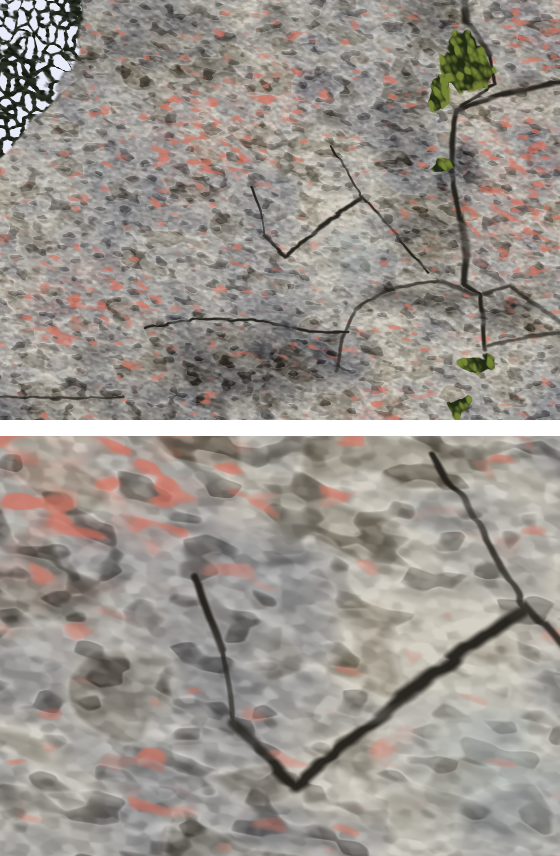
Top: the whole. Bottom: its middle third, enlarged.
Give the GLSL for this texture, as a Shadertoy shader.

```glsl
const vec3 LIGHT_ROCK = vec3(0.775, 0.765, 0.74);
const vec3 DARK_ROCK = vec3(0.30, 0.285, 0.265);
const vec3 CRACK_COLOR = vec3(0.13, 0.12, 0.10);
const vec3 PINK_STAIN = vec3(0.79, 0.66, 0.63);
const vec3 RED_FLECK = vec3(0.84, 0.45, 0.38);
const vec3 PALE_PATCH = vec3(0.72, 0.76, 0.75);
const vec3 LEAF_DARK = vec3(0.13, 0.17, 0.08);
const vec3 LEAF_LIGHT = vec3(0.46, 0.52, 0.21);
const vec3 SKY = vec3(0.91, 0.92, 0.98);
const vec3 TWIG = vec3(0.15, 0.17, 0.13);
const vec2 GRAIN_SCALE = vec2(48.0, 88.0);
const float GRAIN_TILT = 0.14;
const float BASE_TONE = 0.84;

// Joints: xy position, z half width; zero width starts a new stroke
const vec3 JOINTS[14] = vec3[](
    vec3(1.102, 1.01, 0.0), vec3(1.11, 0.95, 0.009), vec3(1.165, 0.87, 0.006),
    vec3(1.18, 0.80, 0.004), vec3(1.085, 0.74, 0.004), vec3(1.073, 0.59, 0.006),
    vec3(1.097, 0.48, 0.006), vec3(1.11, 0.39, 0.009), vec3(1.104, 0.326, 0.008),
    vec3(1.146, 0.297, 0.005), vec3(1.153, 0.167, 0.005),
    vec3(1.085, 0.74, 0.0), vec3(1.198, 0.775, 0.006), vec3(1.34, 0.806, 0.007));
const vec3 FLAKE[14] = vec3[](
    vec3(0.599, 0.557, 0.0), vec3(0.62, 0.497, 0.003), vec3(0.628, 0.441, 0.002),
    vec3(0.68, 0.389, 0.004), vec3(0.764, 0.458, 0.0045), vec3(0.86, 0.531, 0.005),
    vec3(0.79, 0.653, 0.0025), vec3(0.86, 0.535, 0.0), vec3(1.02, 0.35, 0.003),
    vec3(0.347, 0.219, 0.0), vec3(0.47, 0.241, 0.003), vec3(0.625, 0.236, 0.003),
    vec3(0.738, 0.21, 0.003), vec3(0.83, 0.21, 0.003));
const vec3 LEDGES[14] = vec3[](
    vec3(0.80, 0.115, 0.0), vec3(0.816, 0.193, 0.004), vec3(0.845, 0.262, 0.004),
    vec3(0.92, 0.311, 0.004), vec3(1.042, 0.332, 0.004), vec3(1.137, 0.297, 0.005),
    vec3(1.215, 0.32, 0.005), vec3(1.293, 0.262, 0.005), vec3(1.34, 0.227, 0.005),
    vec3(1.155, 0.175, 0.0), vec3(1.25, 0.196, 0.004), vec3(1.34, 0.21, 0.005),
    vec3(0.0, 0.054, 0.0), vec3(0.295, 0.053, 0.003));

// Soft ellipses: xy centre, zw radii
const vec4 DEEP_SHADE[6] = vec4[](
    vec4(1.03, 0.97, 0.08, 0.07), vec4(1.03, 0.45, 0.09, 0.11), vec4(0.58, 0.13, 0.24, 0.10),
    vec4(1.09, 0.61, 0.04, 0.04), vec4(0.99, 0.29, 0.13, 0.035), vec4(1.22, 0.25, 0.07, 0.06));
const vec4 SOFT_SHADE[6] = vec4[](
    vec4(0.38, 0.89, 0.20, 0.11), vec4(0.665, 0.94, 0.03, 0.07), vec4(0.96, 0.70, 0.06, 0.14),
    vec4(0.17, 0.02, 0.24, 0.07), vec4(1.29, 0.79, 0.09, 0.03), vec4(0.22, 0.15, 0.05, 0.04));
const vec4 STAINS[6] = vec4[](
    vec4(0.47, 0.66, 0.15, 0.14), vec4(1.23, 0.53, 0.13, 0.22), vec4(0.90, 0.04, 0.10, 0.07),
    vec4(0.19, 0.27, 0.15, 0.12), vec4(0.67, 0.78, 0.09, 0.07), vec4(1.27, 0.95, 0.09, 0.08));
const vec4 PLANTS[6] = vec4[](
    vec4(1.10, 0.86, 0.055, 0.06), vec4(1.135, 0.82, 0.045, 0.04), vec4(1.05, 0.77, 0.03, 0.04),
    vec4(1.145, 0.13, 0.048, 0.024), vec4(1.095, 0.035, 0.03, 0.035), vec4(1.04, 0.60, 0.028, 0.018));

vec3 hash3(vec2 p) {
    return fract(sin(vec3(dot(p, vec2(127.1, 311.7)), dot(p, vec2(269.5, 183.3)),
                          dot(p, vec2(419.2, 371.9)))) * 43758.55);
}

// x: blended cell value, y and z: nearest and second distances
vec3 cells(vec2 p) {
    vec2 base = floor(p);
    float sum = 0.0, weights = 0.0, near = 9.0, next = 9.0;
    for (int k = 0; k < 9; k++) {
        vec2 cell = base + vec2(k % 3 - 1, k / 3 - 1);
        vec3 h = hash3(cell);
        float d = length(cell + h.xy - p);
        float w = exp(-6.0 * d * d);
        sum += w * h.z;
        weights += w;
        next = min(next, max(near, d));
        near = min(near, d);
    }
    return vec3(sum / weights, near, next);
}

float strokes(vec2 p, vec3 path[14]) {
    float ink = 0.0;
    for (int i = 1; i < 14; i++) {
        float w = path[i].z;
        if (w == 0.0) continue;
        vec2 a = p - path[i - 1].xy, b = path[i].xy - path[i - 1].xy;
        float d = length(a - b * clamp(dot(a, b) / dot(b, b), 0.0, 1.0));
        ink = max(ink, 1.0 - smoothstep(w * 0.35, w * 1.6, d));
    }
    return ink;
}

float blobs(vec2 p, vec4 spots[6]) {
    float sum = 0.0;
    for (int i = 0; i < 6; i++) {
        vec2 d = (p - spots[i].xy) / spots[i].zw;
        sum += exp(-dot(d, d) * dot(d, d));
    }
    return min(sum, 1.0);
}

void mainImage(out vec4 fragColor, in vec2 fragCoord) {
    vec2 p = fragCoord / iResolution.y;
    vec2 g = vec2(p.x, p.y + GRAIN_TILT * p.x);

    // Noise layers, from broad mottling to fine grit
    float broad = cells(g * vec2(7.0, 9.0)).x - 0.5;
    float mottle = cells(g * vec2(20.0, 30.0) + 17.0).x - 0.5;
    float grain = cells(g * GRAIN_SCALE + 5.0).x;
    float above = cells((g + vec2(-0.002, 0.006)) * GRAIN_SCALE + 5.0).x;
    float grit = cells(g * vec2(105.0, 165.0) + 41.0).x - 0.5;
    float fleck = cells(g * vec2(42.0, 92.0) + 83.0).x;
    vec2 q = p + 0.035 * vec2(broad, mottle);
    vec2 crackPos = p + 0.006 * vec2(mottle, grain - 0.5);

    // Rock tone: shading, relief and small dark pits
    float deep = blobs(q, DEEP_SHADE);
    float tone = BASE_TONE + 0.28 * broad + 0.42 * mottle + 0.36 * grit;
    tone += 0.32 * (grain - above) - 0.48 * smoothstep(0.64, 0.88, grain);
    tone -= 0.38 * smoothstep(0.12, 0.34, mottle);
    tone -= 0.44 * deep + 0.26 * blobs(q, SOFT_SHADE);
    vec3 color = mix(DARK_ROCK, LIGHT_ROCK, clamp(tone, -0.3, 1.1));
    color += vec3(0.012, 0.004, -0.016) * (mottle + broad) * 2.0;

    // Pink stains and red flecks
    float stain = blobs(q, STAINS);
    color *= mix(vec3(1.0), PINK_STAIN / LIGHT_ROCK, 0.55 * stain * smoothstep(0.25, 0.65, fleck));
    float limit = mix(0.80, 0.66, stain);
    color = mix(color, RED_FLECK, 0.68 * smoothstep(limit, limit + 0.20, fleck));
    vec2 patchPos = (q - vec2(0.84, 0.40)) / 0.055;
    color = mix(color, PALE_PATCH, 0.5 * exp(-dot(patchPos, patchPos)));

    // Cracks and ledges
    float crack = max(strokes(crackPos, JOINTS), strokes(crackPos, FLAKE));
    crack = max(crack, 0.75 * strokes(crackPos, LEDGES));
    color = mix(color, CRACK_COLOR, crack * clamp(0.95 + mottle, 0.4, 0.95));

    // Tufts and moss
    vec3 leaf = cells(vec2(p.x + 0.5 * p.y, p.y - 0.4 * p.x) * vec2(75.0, 48.0));
    float plant = smoothstep(0.36, 0.56, blobs(q, PLANTS) + 0.55 * (leaf.x - 0.5));
    vec3 leafColor = mix(LEAF_DARK, LEAF_LIGHT, smoothstep(0.25, 0.9, leaf.x + 0.25 - 0.4 * leaf.y));
    color = mix(color, leafColor, plant);

    // Sky seen through twigs in the upper corner
    float drop = (1.0 - p.y) / 0.38;
    float edge = 0.2 - 0.2 * drop * drop + 0.025 * mottle;
    vec3 gap = cells(q * vec2(36.0, 30.0) + 9.0);
    float open = smoothstep(0.10, 0.34, gap.z - gap.y - 0.5 * broad + 0.25 * grit - 0.7 * (p.x - 0.06));
    vec3 view = mix(TWIG + 0.16 * grit, SKY, open);
    color = mix(color, view, 1.0 - smoothstep(-0.006, 0.006, p.x - edge));

    fragColor = vec4(clamp(color, 0.0, 1.0), 1.0);
}
```
